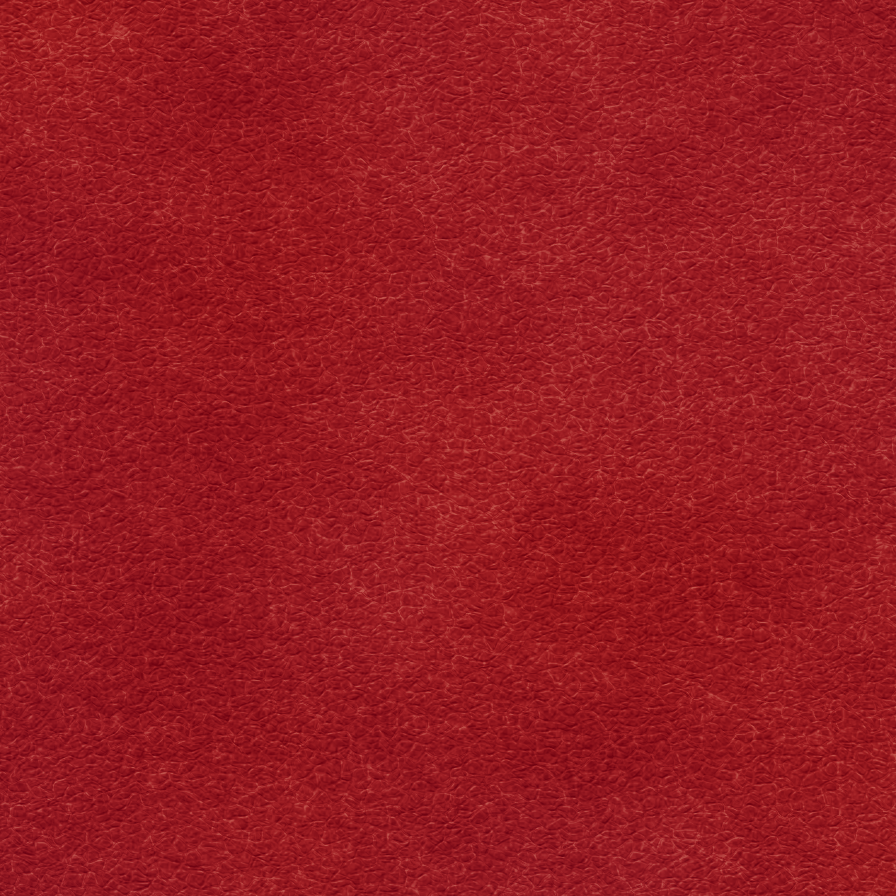
Write a Shadertoy shader that draws this texture.

```glsl
// Red leather: small flattened grain cells, pale creases, thin wrinkles and soft mottling.
#define GRAIN vec2(54.0, 88.0)
#define FINE_SCALE 1.75
#define BASE_TONE 0.27
#define RELIEF 0.95
#define CREASE 0.58
#define MOTTLE 0.62
#define SPECKLE 0.80
#define DARK vec3(0.53, 0.06, 0.10)
#define MID vec3(0.58, 0.09, 0.12)
#define BRIGHT vec3(0.64, 0.13, 0.15)
#define CREST vec3(0.71, 0.25, 0.24)

float hash(vec2 p) {
    return fract(sin(dot(p, vec2(127.1, 311.7))) * 43758.55);
}

vec2 hash2(vec2 p) {
    return vec2(hash(p), hash(p + 57.3));
}

float noise(vec2 p) {
    vec2 i = floor(p), f = fract(p);
    f = f * f * (3.0 - 2.0 * f);
    return mix(mix(hash(i), hash(i + vec2(1, 0)), f.x),
               mix(hash(i + vec2(0, 1)), hash(i + vec2(1, 1)), f.x), f.y);
}

float fbm(vec2 p) {
    float sum = 0.0, amp = 0.5;
    for (int i = 0; i < 4; i++) {
        sum += amp * noise(p);
        p = p * 2.03 + 17.1;
        amp *= 0.5;
    }
    return sum / 0.9375;
}

vec2 rotate(vec2 p, float a) {
    return vec2(cos(a) * p.x + sin(a) * p.y, cos(a) * p.y - sin(a) * p.x);
}

// Gap between the two nearest cell centres: zero on a cell border
float cellGap(vec2 p) {
    vec2 cell = floor(p), f = fract(p);
    float nearest = 8.0, second = 8.0;
    for (int y = -1; y <= 1; y++) {
        for (int x = -1; x <= 1; x++) {
            vec2 o = vec2(x, y);
            float d = length(o + hash2(cell + o) - f);
            second = min(second, max(nearest, d));
            nearest = min(nearest, d);
        }
    }
    return second - nearest;
}

// Thin broken lines along three shallow directions, evened out by the noise slope
float wrinkles(vec2 p) {
    float lines = 0.0;
    for (int i = 0; i < 3; i++) {
        float k = float(i);
        vec2 q = rotate(p, -0.5 + 0.48 * k) * vec2(9.0, 42.0) + 31.0 * k;
        float n = noise(q);
        float slope = abs(noise(q + vec2(0.0, 0.1)) - n) * 10.0;
        float dist = abs(n - 0.5) / max(slope, 0.2);
        float broken = smoothstep(0.40, 0.75, noise(q * vec2(1.3, 0.5) + 9.0));
        lines = max(lines, broken * (1.0 - smoothstep(0.01, 0.07, dist)));
    }
    return lines;
}

// x: surface height, y: crease strength
vec2 leather(vec2 p) {
    vec2 q = p + 0.012 * (vec2(noise(p * 11.0), noise(p * 11.0 + 40.0)) - 0.5);
    q += 0.006 * (vec2(noise(p * 80.0), noise(p * 80.0 + 23.0)) - 0.5);
    float coarse = cellGap(rotate(q, 0.12) * GRAIN);
    float fine = cellGap(rotate(q, -0.25) * GRAIN * FINE_SCALE + 13.0);
    float folds = wrinkles(q);
    float height = 0.55 * smoothstep(0.0, 0.38, coarse)
                 + 0.35 * smoothstep(0.0, 0.45, fine) - 0.30 * folds;
    float coarseLine = 1.0 - smoothstep(0.02, 0.17, coarse);
    float fineLine = 1.0 - smoothstep(0.02, 0.22, fine);
    float worn = smoothstep(0.10, 0.90, noise(p * vec2(62.0, 90.0) + 5.0));
    float crease = max(max(coarseLine, 0.5 * fineLine) * worn, 0.6 * folds);
    return vec2(height, crease);
}

// Colour ramp, extended below the dark end and above the crest
vec3 leatherColor(float tone) {
    vec3 c = mix(DARK, MID, min(tone, 0.28) / 0.28);
    c += (BRIGHT - MID) * clamp((tone - 0.28) / 0.33, 0.0, 1.0);
    return c + (CREST - BRIGHT) * max((tone - 0.61) / 0.39, 0.0);
}

void mainImage(out vec4 fragColor, in vec2 fragCoord) {
    vec2 p = fragCoord / iResolution.y;

    // Relief lit from above
    vec2 surface = leather(p);
    float relief = surface.x - leather(p + vec2(-0.0005, 0.0015)).x;

    // Mottling and fine pores
    float mottle = fbm(p * vec2(4.5, 5.5) + 3.0) - 0.5;
    float speckle = 0.75 * noise(p * 370.0) + 0.25 * noise(p * 200.0 + 7.0) - 0.5;

    float tone = BASE_TONE + RELIEF * relief + CREASE * surface.y
               + MOTTLE * mottle + SPECKLE * speckle;
    vec3 color = leatherColor(clamp(tone, -0.45, 1.25));

    // Slow drift between warm and cool red
    color += vec3(-0.03, 0.0, 0.03) * (fbm(p * 3.0 + 60.0) - 0.5);
    fragColor = vec4(clamp(color, 0.0, 1.0), 1.0);
}
```
